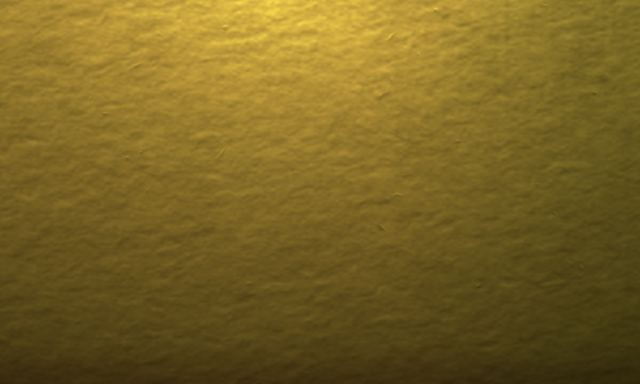
Give the GLSL for this texture, as a Shadertoy shader.

```glsl
#define GRAIN_SCALE vec2(25.0, 43.0)
#define RELIEF_STEP 0.008
#define RELIEF_DEPTH 0.38
#define BLOTCH_DEPTH 0.055
#define SPECK_DEPTH 0.08
#define NICK_COUNT 34
#define NICK_DEPTH 0.20
#define LIGHT_POS vec2(0.45, 1.03)
#define GOLD vec3(1.0, 0.812, 0.33)

float hash(vec2 p) {
    return fract(sin(dot(p, vec2(127.1, 311.7))) * 43758.5453);
}

float noise(vec2 p) {
    vec2 cell = floor(p), f = fract(p);
    f = f * f * f * (f * (f * 6.0 - 15.0) + 10.0);
    float low = mix(hash(cell), hash(cell + vec2(1, 0)), f.x);
    float high = mix(hash(cell + vec2(0, 1)), hash(cell + vec2(1, 1)), f.x);
    return mix(low, high, f.y);
}

// Pebbled hide: small, flat lumps with finer creases on top
float hideHeight(vec2 p) {
    vec2 warp = vec2(noise(p * 24.0), noise(p * 24.0 + 37.0)) - 0.5;
    vec2 q = (p + warp * 0.012) * GRAIN_SCALE;
    q.y -= 0.2 * q.x;
    float height = 0.0, weight = 0.5;
    for (int i = 0; i < 3; i++) {
        height += weight * noise(q);
        q = mat2(0.88, 0.47, -0.47, 0.88) * q * 1.8 + 17.3;
        weight *= 0.5;
    }
    return height;
}

// Short raised scratches, each with a shadow below it
float nicks(vec2 p, float aspect) {
    float sum = 0.0;
    for (int i = 0; i < NICK_COUNT; i++) {
        vec2 id = vec2(float(i), 5.3);
        vec2 centre = vec2(hash(id) * aspect, sqrt(hash(id + 1.7)));
        float angle = (hash(id + 3.1) - 0.4) * 1.4;
        float halfLength = mix(0.004, 0.018, pow(hash(id + 4.9), 2.0));
        vec2 d = p - centre;
        d = mat2(cos(angle), -sin(angle), sin(angle), cos(angle)) * d;
        d.y += 0.005 * (noise(p * 90.0) - 0.5);
        float along = exp(-pow(d.x / halfLength, 2.0));
        float ridge = exp(-pow(d.y / 0.0022, 2.0));
        float shadow = exp(-pow((d.y + 0.006) / 0.004, 2.0));
        sum += along * (ridge - 0.8 * shadow) * mix(0.3, 1.0, hash(id + 8.2));
    }
    return sum;
}

// Glow from the top, dimmer to the sides and most of all to the right
float lighting(vec2 uv) {
    vec2 d = uv - LIGHT_POS;
    float glow = exp(-12.0 * d.x * d.x - 8.0 * d.y * d.y);
    float right = smoothstep(0.5, 1.05, uv.x) * mix(0.06, 0.21, uv.y);
    float left = smoothstep(0.4, -0.1, uv.x) * mix(0.03, 0.09, uv.y);
    float edge = 0.04 * smoothstep(0.14, 0.0, uv.y);
    return 0.29 + 0.415 * uv.y + 0.16 * glow - right - left - edge;
}

void mainImage(out vec4 fragColor, in vec2 fragCoord) {
    vec2 uv = fragCoord / iResolution.xy;
    float aspect = iResolution.x / iResolution.y;
    vec2 p = vec2(uv.x * aspect, uv.y);

    // Surface shading, lit from above
    float relief = hideHeight(p) - hideHeight(p + RELIEF_STEP * vec2(-0.3, 1.0));
    float blotch = noise(p * vec2(8.0, 13.0)) + noise(p * vec2(17.0, 27.0) + 9.0) - 1.0;
    float speck = noise(p * vec2(90.0, 130.0)) - 0.5;
    float weave = noise(vec2(p.x * 75.0, p.y * 5.0)) - 0.5;
    weave *= 0.05 * smoothstep(0.55, 0.8, uv.x) * uv.y;

    float tone = lighting(uv);
    tone *= 1.0 + RELIEF_DEPTH * relief + BLOTCH_DEPTH * blotch + SPECK_DEPTH * speck + weave;
    tone += NICK_DEPTH * nicks(p, aspect) * tone;

    // Gold, turning olive on the right and lemon in the glow
    vec3 color = GOLD * tone - vec3(0.0, 0.0, 0.02);
    float olive = 0.045 * smoothstep(0.55, 1.0, uv.x);
    float lemon = 0.06 * smoothstep(0.74, 0.95, tone);
    float rust = 0.05 * smoothstep(0.12, 0.0, uv.y);
    color.g *= 1.0 + olive + lemon - rust;
    color.r *= 1.0 - 0.4 * olive;
    fragColor = vec4(clamp(color, 0.0, 1.0), 1.0);
}
```
